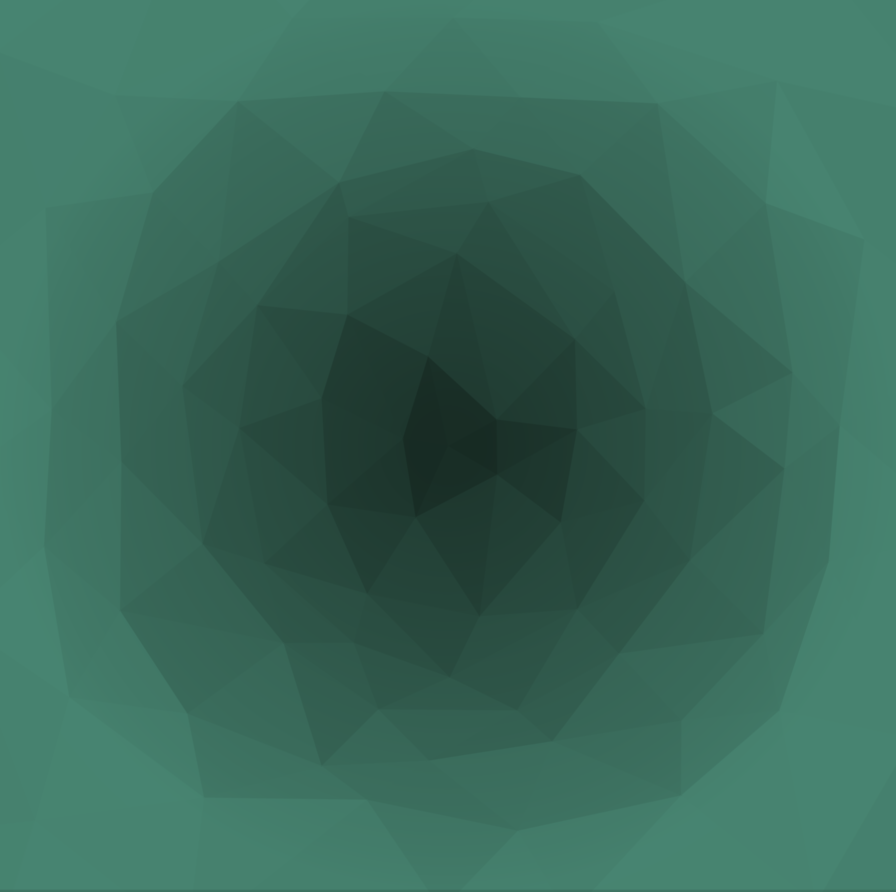
Write a WebGL 1 fragment shader that draws this background.

```glsl
precision highp float;
// Low-poly green backdrop that darkens toward the centre.
// Irregular rings of vertices are stitched into triangles, and each facet
// takes a flat shade from the distance of its centroid to the middle.

uniform vec2 u_resolution;

float hash(vec2 p) {
  return fract(sin(dot(p, vec2(12.99, 78.23))) * 4375.85);
}

float cross2(vec2 a, vec2 b) {
  return a.x * b.y - a.y * b.x;
}

// Ring layout: vertex count, first angle in degrees, radius, vertical stretch
vec4 ringLayout(float ring) {
  if (ring < 0.5) return vec4(1.0, 0.0, 0.0, 0.0);
  if (ring < 1.5) return vec4(5.0, 37.0, 0.075, 0.025);
  if (ring < 2.5) return vec4(9.0, 5.0, 0.177, 0.03);
  if (ring < 3.5) return vec4(11.0, 13.0, 0.25, 0.02);
  if (ring < 4.5) return vec4(13.0, 5.0, 0.31, 0.0);
  if (ring < 5.5) return vec4(17.0, -7.0, 0.395, 0.0);
  if (ring < 6.5) return vec4(17.0, 4.0, 0.48, 0.0);
  if (ring < 7.5) return vec4(17.0, 12.0, 0.62, 0.0);
  return vec4(17.0, 20.0, 0.95, 0.0);
}

// Vertex k of a ring, slightly jittered and bent by low harmonics
vec2 ringVertex(float ring, float k) {
  vec4 layout = ringLayout(ring);
  vec2 seed = vec2(mod(k + 0.5, layout.x) - 0.5, ring * 3.7);
  seed.x = floor(seed.x + 0.5);
  float turn = k + 0.3 * (hash(seed) - 0.5);
  float angle = radians(layout.y + 360.0 * turn / layout.x);
  float radius = layout.z * (1.0 + 0.06 * sin(angle) + 0.1 * (hash(seed + 5.3) - 0.5));
  radius -= layout.w * cos(2.0 * angle);
  radius -= 0.08 * layout.z * step(0.35, layout.z) * cos(4.0 * angle);
  return radius * vec2(cos(angle), sin(angle));
}

// Index of the inner vertex that faces the middle of outer edge k
float facingVertex(vec4 inner, vec4 outer, float k) {
  float degreesMid = outer.y + 360.0 * (k + 0.5) / outer.x;
  return floor((degreesMid - inner.y) * inner.x / 360.0 + 0.5);
}

float edgeDistance(vec2 p, vec2 a, vec2 b) {
  return cross2(b - a, p - a) / max(length(b - a), 1e-4);
}

float shadeAt(float radius) {
  return clamp((radius - 0.04) / 0.46, 0.0, 1.0);
}

// Weighted shade and coverage of one triangle
vec2 facet(vec2 p, vec2 a, vec2 b, vec2 c, float blur) {
  float area = cross2(b - a, c - a);
  if (abs(area) < 1e-6) return vec2(0.0);
  float side = sign(area);
  float d = min(side * edgeDistance(p, a, b),
            min(side * edgeDistance(p, b, c), side * edgeDistance(p, c, a)));
  vec2 centroid = (a + b + c) / 3.0;
  float grain = 0.1 * (hash(floor(centroid * 400.0)) - 0.5);
  float coverage = smoothstep(-blur, blur, d);
  return coverage * vec2(shadeAt(length(centroid)) + grain, 1.0);
}

void main() {
  vec2 uv = gl_FragCoord.xy / u_resolution;
  vec2 p = uv - 0.5;
  float blur = 1.0 / min(u_resolution.x, u_resolution.y);
  float heading = degrees(atan(p.y, p.x + 1e-6));
  float smoothShade = shadeAt(length(p));
  vec2 sum = vec2(smoothShade, 1.0) * 0.001;

  // Stitch each ring to the one inside it, near this pixel's heading
  for (int i = 1; i <= 8; i++) {
    float ring = float(i);
    vec4 outer = ringLayout(ring);
    vec4 inner = ringLayout(ring - 1.0);
    float nearest = floor((heading - outer.y) * outer.x / 360.0);
    for (int j = -2; j <= 2; j++) {
      float k = nearest + float(j);
      vec2 start = ringVertex(ring, k);
      vec2 end = ringVertex(ring, k + 1.0);
      vec2 apex = ringVertex(ring - 1.0, facingVertex(inner, outer, k));
      vec2 lastApex = ringVertex(ring - 1.0, facingVertex(inner, outer, k - 1.0));
      sum += facet(p, start, end, apex, blur);
      sum += facet(p, start, lastApex, apex, blur);
    }
  }

  // Soften the facets with the underlying radial gradient
  float softness = 0.28 + 0.25 * smoothstep(0.38, 0.55, length(p));
  float shade = mix(sum.x / sum.y, smoothShade, softness);
  vec3 color = mix(vec3(0.095, 0.175, 0.145), vec3(0.275, 0.51, 0.435), shade);

  // Faint dark rim along the bottom
  color *= 1.0 - 0.12 * (1.0 - smoothstep(0.001, 0.004, uv.y));
  gl_FragColor = vec4(color, 1.0);
}
```
